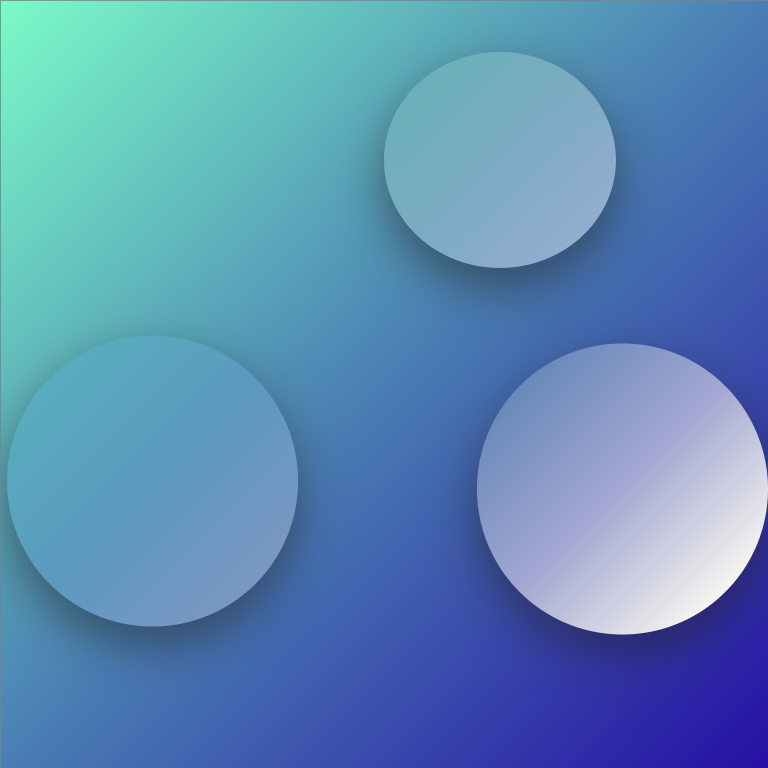
Reproduce this background procedurally as a WebGL 2 fragment shader.

```glsl
#version 300 es
precision highp float;
// Three softly shaded discs floating over a diagonal mint-to-indigo gradient.
// Each disc is an ellipse distance function, used once for its blurred
// drop shadow and once for its smooth-edged, diagonally tinted face.

uniform vec2 u_resolution;
out vec4 fragColor;

const vec3 MINT = vec3(0.48, 0.985, 0.78);
const vec3 STEEL = vec3(0.29, 0.495, 0.705);
const vec3 INDIGO = vec3(0.148, 0.06, 0.645);
const vec3 SHADOW = vec3(0.12);
const vec3 BORDER = vec3(0.45, 0.52, 0.56);

const vec2 SHADOW_OFFSET = vec2(0.0, -0.026);
const float SHADOW_BLUR = 0.032;
const float SHADOW_ALPHA = 0.5;
const float BORDER_WIDTH = 0.0013;

// Blend through three colours as t runs from 0 to 1.
vec3 threeStops(vec3 a, vec3 b, vec3 c, float t) {
    t = clamp(t, 0.0, 1.0) * 2.0;
    return t < 1.0 ? mix(a, b, t) : mix(b, c, t - 1.0);
}

// Approximate signed distance to an axis-aligned ellipse.
float ellipseDistance(vec2 p, vec2 radii) {
    float k = length(p / radii);
    float slope = length(p / (radii * radii));
    return k * (k - 1.0) / max(slope, 1e-4);
}

// Smooth falloff close to the edge profile of a Gaussian blur.
float blurredEdge(float d, float sigma) {
    return 1.0 / (1.0 + exp(1.7 * d / sigma));
}

// Coverage of the inside of an edge, one pixel wide.
float coverage(float d, float pixel) {
    return clamp(0.5 - d / pixel, 0.0, 1.0);
}

// Lay one shadowed disc over the colours below it.
vec3 drawDisc(vec3 base, vec2 uv, float pixel, vec2 center, vec2 radii,
              vec3 lit, vec3 middle, vec3 far) {
    vec2 p = uv - center;
    float shade = blurredEdge(ellipseDistance(p - SHADOW_OFFSET, radii), SHADOW_BLUR);
    base = mix(base, SHADOW, SHADOW_ALPHA * shade);

    // The face runs from upper left to lower right, rim to rim.
    float t = 0.5 + 0.5 * dot(p / radii, vec2(0.7071, -0.7071));
    vec3 face = threeStops(lit, middle, far, t);
    return mix(base, face, coverage(ellipseDistance(p, radii), pixel));
}

void main() {
    vec2 uv = gl_FragCoord.xy / u_resolution;
    float pixel = 1.0 / min(u_resolution.x, u_resolution.y);

    // Diagonal backdrop
    vec3 color = threeStops(MINT, STEEL, INDIGO, 0.5 * (uv.x + 1.0 - uv.y));

    // Upper, left and right discs
    color = drawDisc(color, uv, pixel, vec2(0.651, 0.7917), vec2(0.151, 0.1406),
                     vec3(0.415, 0.69, 0.73), vec3(0.485, 0.67, 0.76), vec3(0.575, 0.68, 0.81));
    color = drawDisc(color, uv, pixel, vec2(0.1986, 0.3737), vec2(0.1895),
                     vec3(0.345, 0.68, 0.74), vec3(0.36, 0.60, 0.75), vec3(0.48, 0.59, 0.765));
    color = drawDisc(color, uv, pixel, vec2(0.8105, 0.3633), vec2(0.1895),
                     vec3(0.41, 0.54, 0.73), vec3(0.645, 0.66, 0.825), vec3(0.96, 0.96, 0.94));

    // Hairline along the left and top edges
    float edge = min(uv.x, 1.0 - uv.y);
    color = mix(color, BORDER, 0.8 * coverage(edge - BORDER_WIDTH, pixel));

    fragColor = vec4(color, 1.0);
}
```
